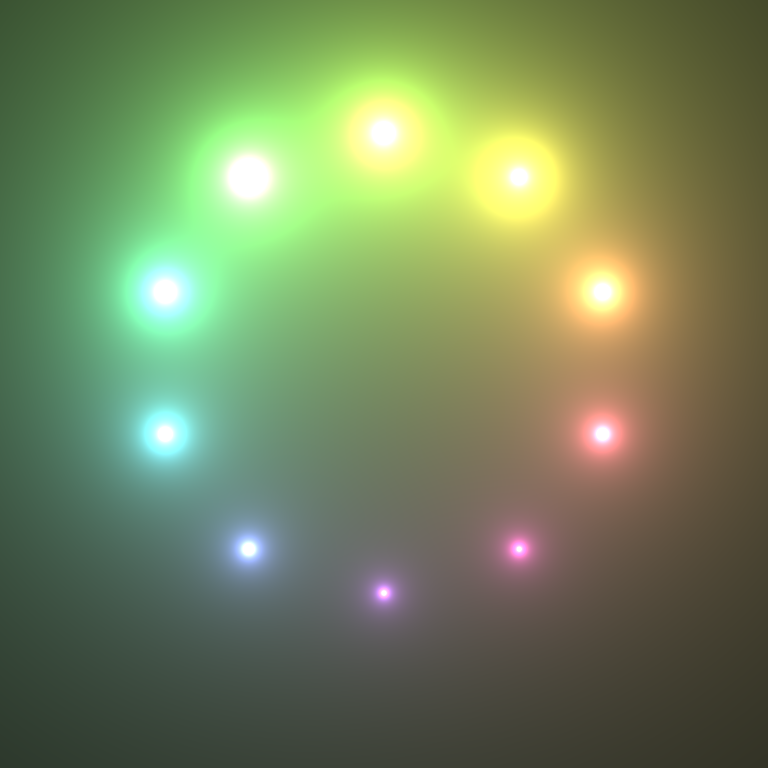
This background is drawn by a WebGL 1 fragment shader. Its source:

```glsl
precision highp float;
// A ring of ten glowing lights in rainbow hues, brightest at the top and faint at the bottom.

#define LIGHT_COUNT 10
#define RING_CENTER vec2(0.5, 0.5273)
#define RING_RADIUS 0.2995
#define GLOW_MEAN 0.025
#define GLOW_SWING 0.018
#define BRIGHTEST_ANGLE 1.78
#define HUE_BASE vec3(0.61, 0.57, 0.55)
#define HUE_SWING 0.35

uniform vec2 u_resolution;

const float TAU = 6.2831853;

// Red faces right; green and blue follow a third of a turn apart.
vec3 hueAt(float angle) {
  return HUE_BASE + HUE_SWING * cos(angle - TAU * vec3(0.0, 1.0, 2.0) / 3.0);
}

float glowStrength(float angle) {
  return GLOW_MEAN + GLOW_SWING * cos(angle - BRIGHTEST_ANGLE);
}

void main() {
  // Canvas units, kept square and centred when the canvas is not.
  float side = min(u_resolution.x, u_resolution.y);
  vec2 position = (gl_FragCoord.xy - 0.5 * u_resolution) / side + 0.5;

  // Each light falls off with inverse distance; clipping forms the white cores.
  vec3 color = vec3(0.0);
  for (int i = 0; i < LIGHT_COUNT; i++) {
    float angle = TAU * (0.25 + float(i) / float(LIGHT_COUNT));
    vec2 light = RING_CENTER + RING_RADIUS * vec2(cos(angle), sin(angle));
    float reach = max(distance(position, light), 0.0005);
    color += hueAt(angle) * glowStrength(angle) / reach;
  }

  gl_FragColor = vec4(clamp(color, 0.0, 1.0), 1.0);
}
```
